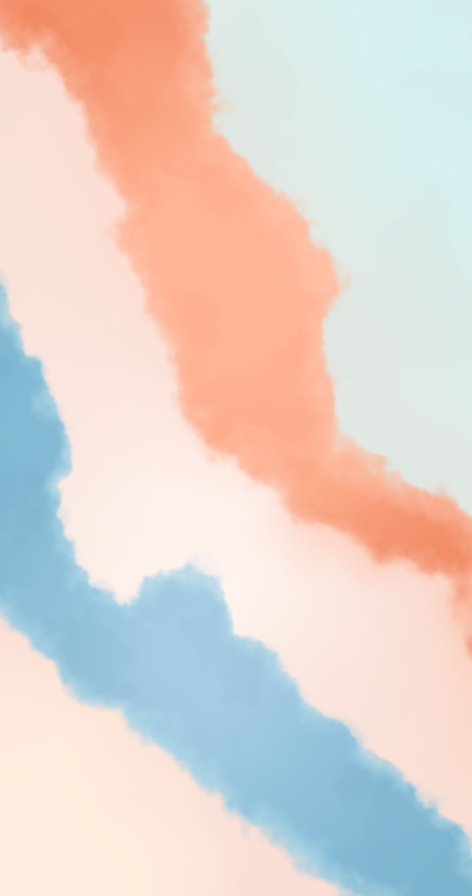
A Shadertoy shader for this background:

```glsl
// An edge runs down the canvas: x = start + slope * depth + ramps.
// Each ramp is (from depth, to depth, rise); x is a share of the width.
struct Edge { float start; float slope; vec3 a; vec3 b; vec3 c; };

const Edge MINT_EDGE = Edge(0.425, 0.28, vec3(0.14, 0.29, 0.195),
    vec3(0.33, 0.41, -0.05), vec3(0.475, 0.595, 0.28));
const Edge ORANGE_EDGE = Edge(-0.05, 0.68, vec3(0.02, 0.09, 0.135),
    vec3(0.47, 0.58, 0.155), vec3(0.57, 0.66, 0.27));
const Edge BLUE_EDGE = Edge(-0.29, 0.9, vec3(0.49, 0.58, -0.10),
    vec3(0.64, 0.74, 0.32), vec3(0.75, 0.94, 0.21));
const Edge CREAM_EDGE = Edge(-1.537, 2.25, vec3(0.73, 0.78, -0.05),
    vec3(0.77, 0.81, 0.05), vec3(0.97, 1.0, 0.03));

const float ASPECT = 0.527;
const vec2 PUFF_CENTER = vec2(0.204, 0.686);
const float PUFF_RADIUS = 0.057;
const float BILLOW_SIZE = 0.045;
const float BILLOW_AMOUNT = 0.032;
const float FRAY_SIZE = 0.013;
const float FRAY_AMOUNT = 0.010;
const float EDGE_SOFTNESS = 0.0055;
const float VEIL_SOFTNESS = 0.010;
const float VEIL_SPREAD = 0.060;
const float VEIL_SHARE = 0.42;
const float RIM_WIDTH = 0.024;
const float DAB_STRENGTH = 0.016;

const vec3 MINT = vec3(0.83, 0.935, 0.935);
const vec3 MIST = vec3(0.88, 0.905, 0.885);
const vec3 ORANGE_DEEP = vec3(0.94, 0.53, 0.38);
const vec3 ORANGE_LIGHT = vec3(1.0, 0.69, 0.565);
const vec3 PEACH = vec3(0.99, 0.78, 0.695);
const vec3 BLUSH = vec3(0.98, 0.885, 0.85);
const vec3 WHITE_WARM = vec3(0.998, 0.96, 0.945);
const vec3 BLUE_DEEP = vec3(0.485, 0.705, 0.81);
const vec3 BLUE_LIGHT = vec3(0.64, 0.79, 0.88);
const vec3 BLUE_WASH = vec3(0.72, 0.865, 0.915);
const vec3 CREAM = vec3(1.0, 0.935, 0.875);
const vec3 CREAM_PINK = vec3(0.98, 0.87, 0.835);

float hash(vec2 cell) {
    vec3 q = fract(vec3(cell.xyx) * 0.1031);
    q += dot(q, q.yzx + 33.33);
    return fract((q.x + q.y) * q.z);
}

float noise(vec2 p) {
    vec2 cell = floor(p), f = fract(p);
    f = f * f * (3.0 - 2.0 * f);
    return mix(mix(hash(cell), hash(cell + vec2(1, 0)), f.x),
               mix(hash(cell + vec2(0, 1)), hash(cell + vec2(1, 1)), f.x), f.y);
}

// Layered noise, centred on zero
float fbm(vec2 p) {
    float sum = 0.0, weight = 0.5;
    for (int i = 0; i < 4; i++) {
        sum += weight * (noise(p) - 0.5);
        p = mat2(1.6, 1.2, -1.2, 1.6) * p + 7.3;
        weight *= 0.5;
    }
    return sum;
}

vec2 fbm2(vec2 p) { return vec2(fbm(p), fbm(p + 31.7)); }

float ramp(vec3 r, float depth) { return r.z * smoothstep(r.x, r.y, depth); }

float edgeX(Edge e, float depth) {
    return ASPECT * (e.start + e.slope * depth
        + ramp(e.a, depth) + ramp(e.b, depth) + ramp(e.c, depth));
}

// Approximate signed distance, negative on the left
float edgeDistance(Edge e, vec2 p) {
    float slope = (edgeX(e, p.y + 0.01) - edgeX(e, p.y - 0.01)) / 0.02;
    return (p.x - edgeX(e, p.y)) / sqrt(1.0 + slope * slope);
}

float inside(float d, float softness) { return smoothstep(softness, -softness, d); }

// Opaque body plus a translucent, wandering veil
float paint(float d, float wander, float softness) {
    float veil = inside(d + VEIL_SPREAD * wander, VEIL_SOFTNESS);
    return mix(inside(d, softness), veil, VEIL_SHARE);
}

float glow(vec2 p, vec2 center, float radius) {
    vec2 q = (p - center) / radius;
    return exp(-dot(q, q));
}

void mainImage(out vec4 fragColor, in vec2 fragCoord) {
    vec2 uv = fragCoord / iResolution.xy;
    vec2 p = vec2(uv.x * ASPECT, 1.0 - uv.y);

    // Billowing, frayed coordinates for the cloud outlines
    vec2 w = p + BILLOW_AMOUNT * fbm2(p / BILLOW_SIZE)
               + FRAY_AMOUNT * fbm2(p / FRAY_SIZE + 11.0);
    float blot = fbm(p * 9.0 + 4.0);
    float wander = fbm(p * 26.0 + 19.0);
    float dab = DAB_STRENGTH * smoothstep(-0.04, 0.04, fbm(w * 11.0 + 53.0));
    float mintD = edgeDistance(MINT_EDGE, w);
    float orangeD = edgeDistance(ORANGE_EDGE, w);
    float blueD = min(edgeDistance(BLUE_EDGE, w), length(w - PUFF_CENTER) - PUFF_RADIUS);
    float creamD = edgeDistance(CREAM_EDGE, w);

    // Mint sky
    float skyward = dot(p, vec2(0.82, -0.57)) + 0.12 * blot;
    vec3 color = mix(MIST, MINT, smoothstep(0.11, 0.36, skyward)) + 0.5 * dab;

    // Orange band with a paler rim
    float light = glow(p, vec2(0.29, 0.33), 0.29);
    vec3 orange = mix(ORANGE_DEEP, ORANGE_LIGHT, smoothstep(0.0, 0.85, light));
    orange += 0.02 * blot + dab * vec3(0.3, 1.2, 1.3);
    float rim = inside(-mintD - RIM_WIDTH * (1.0 + 2.5 * wander), 0.018);
    orange = mix(orange, PEACH, 0.50 * rim);
    float innerRim = inside(orangeD - RIM_WIDTH * (0.7 + 3.0 * wander), 0.015);
    orange = mix(orange, PEACH, 0.35 * innerRim);
    color = mix(color, orange, paint(mintD, wander, EDGE_SOFTNESS));

    // White cloud with peach haze
    vec3 cloud = mix(BLUSH, WHITE_WARM, glow(p, vec2(0.23, 0.60), 0.19));
    float haze = exp(min(orangeD, 0.0) / 0.05) * mix(0.25, 0.85, smoothstep(0.27, 0.38, p.x));
    cloud = mix(cloud, PEACH, haze * (0.85 + blot)) + 0.02 * blot;
    color = mix(color, cloud, paint(orangeD, -wander, EDGE_SOFTNESS * 1.3));

    // Blue band with washed rims
    vec3 blue = mix(BLUE_DEEP, BLUE_LIGHT, glow(p, vec2(0.23, 0.74), 0.19)) + 0.02 * blot + dab;
    float blueRim = max(inside(-blueD - RIM_WIDTH * (0.5 + 2.5 * wander), 0.013),
                        inside(creamD - RIM_WIDTH * (0.8 + 2.5 * wander), 0.015));
    blue = mix(blue, BLUE_WASH, 0.55 * blueRim);
    color = mix(color, blue, paint(blueD, wander * 0.6, EDGE_SOFTNESS * 0.7));

    // Cream cloud
    float pinkness = smoothstep(0.08, 0.28, length(p - vec2(0.02, 0.96)) + 0.1 * blot);
    vec3 cream = mix(CREAM, CREAM_PINK, pinkness);
    color = mix(color, cream, paint(creamD, -wander, EDGE_SOFTNESS * 1.3));

    fragColor = vec4(clamp(color, 0.0, 1.0), 1.0);
}
```
